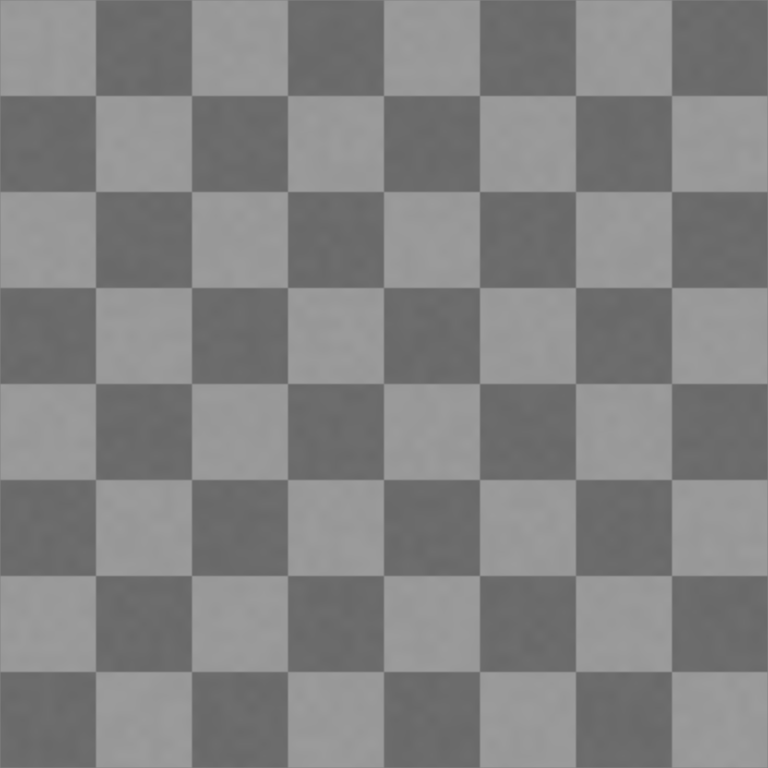
Give the GLSL for this pattern, as a three.js fragment shader.

```glsl
// Grey checkerboard of eight by eight squares, dark at the lower left.
// The product of two softened square waves sets the squares, and a
// wrapping value noise varies their contrast very faintly.
varying vec2 vUv;

const float PI = 3.14159;

float hash(vec2 p) {
  return fract(sin(dot(p, vec2(127.1, 311.7))) * 43758.5453);
}

// Value noise that repeats after a whole number of cells
float wrappedNoise(vec2 uv, float cells) {
  vec2 p = uv * cells;
  vec2 i = floor(p);
  vec2 f = fract(p);
  f = f * f * (3.0 - 2.0 * f);
  vec2 a = mod(i, cells);
  vec2 b = mod(i + 1.0, cells);
  return mix(mix(hash(a), hash(vec2(b.x, a.y)), f.x),
             mix(hash(vec2(a.x, b.y)), hash(b), f.x), f.y);
}

void main() {
  // Square waves from -1 to 1, with narrow ramps at the square edges
  vec2 wave = clamp(sin(PI * vUv * 8.0) / (PI * 0.01), -1.0, 1.0);
  float checker = wave.x * wave.y;

  // Faint mottling moves both greys about their midpoint
  float mottle = wrappedNoise(vUv, 64.0) - 0.5;
  float contrast = 0.09 + 0.02 * mottle;

  gl_FragColor = vec4(vec3(0.51 - checker * contrast), 1.0);
}
```
